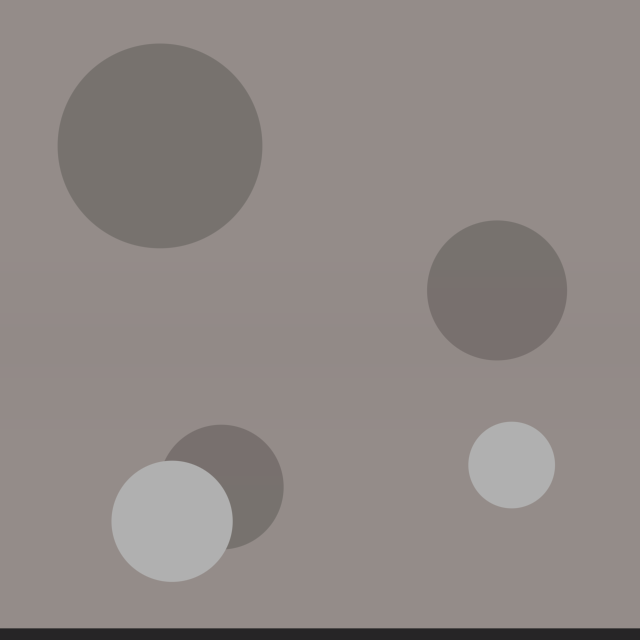
Reproduce this background procedurally as a Shadertoy shader.

```glsl
const vec3 WARM_GREY = vec3(0.582, 0.550, 0.539);
const vec3 OLIVE_GREY = vec3(0.467, 0.449, 0.433);
const vec3 UMBER_GREY = vec3(0.470, 0.439, 0.431);
const vec3 PALE_GREY = vec3(0.692, 0.692, 0.690);
const vec3 CHARCOAL = vec3(0.150, 0.147, 0.150);
const float BAR_HEIGHT = 0.0182;

// Antialiased coverage of a signed distance
float coverage(float dist, float pixel) {
    return 1.0 - smoothstep(-0.75 * pixel, 0.75 * pixel, dist);
}

float circleDistance(vec2 p, vec2 center, float radius) {
    return length(p - center) - radius;
}

vec3 paintDisc(vec3 base, vec3 tint, vec2 p, vec2 center, float radius, float pixel) {
    return mix(base, tint, coverage(circleDistance(p, center, radius), pixel));
}

// Warm grey with a faintly darker band across the middle
vec3 backdrop(vec2 p) {
    float band = exp(-pow((p.y - 0.46) / 0.13, 2.0));
    return WARM_GREY - 0.008 * band;
}

void mainImage(out vec4 fragColor, in vec2 fragCoord) {
    vec2 p = fragCoord / iResolution.xy;
    float pixel = 1.0 / min(iResolution.x, iResolution.y);
    vec3 color = backdrop(p);

    // Dark discs, warmer towards the lower right
    vec3 shade = mix(OLIVE_GREY, UMBER_GREY, smoothstep(0.62, 0.52, p.y));
    vec3 lowShade = mix(OLIVE_GREY, UMBER_GREY, smoothstep(0.20, 0.28, p.y));
    color = paintDisc(color, OLIVE_GREY, p, vec2(0.250, 0.772), 0.160, pixel);
    color = paintDisc(color, shade, p, vec2(0.7767, 0.5462), 0.1094, pixel);
    color = paintDisc(color, lowShade, p, vec2(0.3457, 0.2389), 0.0975, pixel);

    // Pale discs in front
    color = paintDisc(color, PALE_GREY, p, vec2(0.2689, 0.1855), 0.0947, pixel);
    color = paintDisc(color, PALE_GREY, p, vec2(0.7995, 0.2734), 0.0677, pixel);

    // Bar along the lower edge
    color = mix(color, CHARCOAL, coverage(p.y - BAR_HEIGHT, pixel));

    fragColor = vec4(color, 1.0);
}
```
